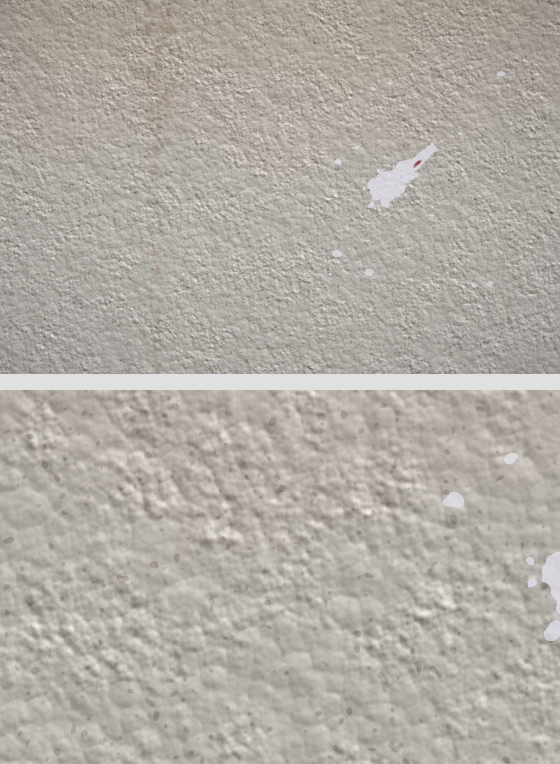
Top, the full canvas; bottom, a detail of the centre.
Write a Shadertoy shader that draws this texture.

```glsl
#define GRAIN 62.0
#define RELIEF 0.39
#define LIGHT_STEP vec2(0.0017, 0.0031)
#define PLASTER vec3(0.684, 0.667, 0.645)
#define WARM_PLASTER vec3(0.678, 0.647, 0.608)
#define STAIN_TINT vec3(0.93, 0.88, 0.83)
#define PAPER vec3(0.815, 0.805, 0.835)
#define INK vec3(0.52, 0.30, 0.28)
#define PAPER_CENTRE vec2(1.08, 0.539)
#define PAPER_AXIS vec2(0.766, 0.643)
#define FLAKES 16
#define VIGNETTE 0.052

vec3 hash3(vec2 p) {
    vec3 q = fract(p.xyx * vec3(0.1031, 0.1030, 0.0973));
    q += dot(q, q.yxz + 33.33);
    return fract((q.xxy + q.yzz) * q.zyx);
}

// Cellular noise. x: smooth lumps and dents, y: round knobs with sharp creases
vec2 cellular(vec2 p) {
    vec2 cell = floor(p);
    vec2 height = vec2(0.0);
    for (int j = -1; j <= 1; j++)
    for (int i = -1; i <= 1; i++) {
        vec2 id = cell + vec2(i, j);
        vec3 rnd = hash3(id + 100.0);
        vec2 d = p - id - rnd.xy;
        float dome = max(0.0, 1.0 - dot(d, d));
        height.x += (rnd.z - 0.5) * dome * dome * dome;
        height.y = max(height.y, mix(0.35, 1.0, rnd.z) * dome);
    }
    return height;
}

float lumps(vec2 p) { return cellular(p).x; }
float knobs(vec2 p) { return cellular(p).y; }

// Layered height of the plaster: broad swells, with grit gathered in patches
float plasterHeight(vec2 p) {
    mat2 turn = mat2(0.8, 0.6, -0.6, 0.8);
    vec2 q = turn * p;
    vec2 r = turn * q;
    float swell = lumps(q * GRAIN * 0.5);
    float grit = mix(0.55, 1.45, smoothstep(-0.25, 0.25, lumps(r * GRAIN * 0.3 + 150.0)));
    return 0.65 * swell
         + 0.62 * knobs(p * GRAIN + 7.0)
         + grit * (0.55 * lumps(r * GRAIN * 1.8 + 219.0)
                 + 0.25 * knobs(q * GRAIN * 3.2 + 41.0));
}

// Torn wedge of paper, narrow at its upper right end
float paperDistance(vec2 q, float tear) {
    float width = mix(0.036, 0.010, smoothstep(-0.05, 0.10, q.x));
    float ragged = mix(0.050, 0.008, smoothstep(-0.09, 0.08, q.x));
    return max(abs(q.y) - width, abs(q.x) - 0.107) + ragged * tear;
}

// Small scraps scattered around the paper
float flakeDistance(vec2 p, float tear) {
    float nearest = 1.0;
    for (int i = 0; i < FLAKES; i++) {
        vec3 rnd = hash3(vec2(float(i) * 3.7 + 5.0, 61.0));
        vec2 d = p - PAPER_CENTRE - (rnd.xy - 0.5) * vec2(0.52, 0.62);
        float radius = mix(0.005, 0.014, rnd.z * rnd.z);
        d = vec2(d.x + 0.3 * d.y, 1.4 * d.y - 0.3 * d.x);
        nearest = min(nearest, length(d) - radius);
    }
    return nearest + 0.014 * tear;
}

void mainImage(out vec4 fragColor, in vec2 fragCoord) {
    vec2 p = fragCoord / iResolution.y;
    vec2 frame = 2.0 * fragCoord / iResolution.xy - 1.0;
    float soft = 0.8 / iResolution.y;

    // Raking light from the upper right, with shaded creases
    float height = plasterHeight(p);
    float shade = RELIEF * (height - plasterHeight(p + LIGHT_STEP));
    shade += 0.03 * (height - 0.55);

    // Broad drift from warm top to cool bottom
    float drift = lumps(p * 4.0 + 3.0);
    float warmth = smoothstep(0.35, 1.05, p.y + 0.15 * drift);
    vec3 color = mix(PLASTER, WARM_PLASTER, warmth);
    color *= 1.0 + 0.02 * drift;

    // Broken vertical run of rust and dirt, wider near the top
    float run = p.x - 0.42 - 0.006 * sin(p.y * 19.0) - 0.004 * sin(p.y * 53.0);
    float spread = mix(0.010, 0.080, smoothstep(0.50, 1.0, p.y));
    float patches = smoothstep(-0.2, 0.35, lumps(p * vec2(85.0, 60.0)));
    float stain = exp(-run * run / (spread * spread)) * patches;
    color *= mix(vec3(1.0), STAIN_TINT, stain);

    // Sparse dark pits
    float pits = smoothstep(0.32, 0.45, lumps(p * GRAIN * 2.3 + 77.0));
    color *= 1.0 - pits * vec3(0.13, 0.145, 0.16);
    color += shade;

    // Paper remnants with a faded print mark
    float tear = lumps(p * 42.0 + 13.0) + 0.6 * lumps(p * 95.0);
    vec2 q = p - PAPER_CENTRE;
    q = vec2(dot(q, PAPER_AXIS), dot(q, vec2(-PAPER_AXIS.y, PAPER_AXIS.x)));
    float scraps = min(paperDistance(q, tear), flakeDistance(p, tear));
    float mark = length((q - vec2(0.043, -0.005)) * vec2(0.4, 1.0)) - 0.005;
    mark += 0.006 * tear;
    vec3 paper = mix(INK, PAPER, smoothstep(-soft, soft, mark)) + 0.25 * shade;
    color = mix(paper, color, smoothstep(-soft, soft, scraps));

    // Lens falloff, strongest in the corners
    float falloff = dot(frame, frame);
    color *= 1.04 - VIGNETTE * falloff - 0.008 * falloff * falloff * falloff;

    fragColor = vec4(clamp(color, 0.0, 1.0), 1.0);
}
```
